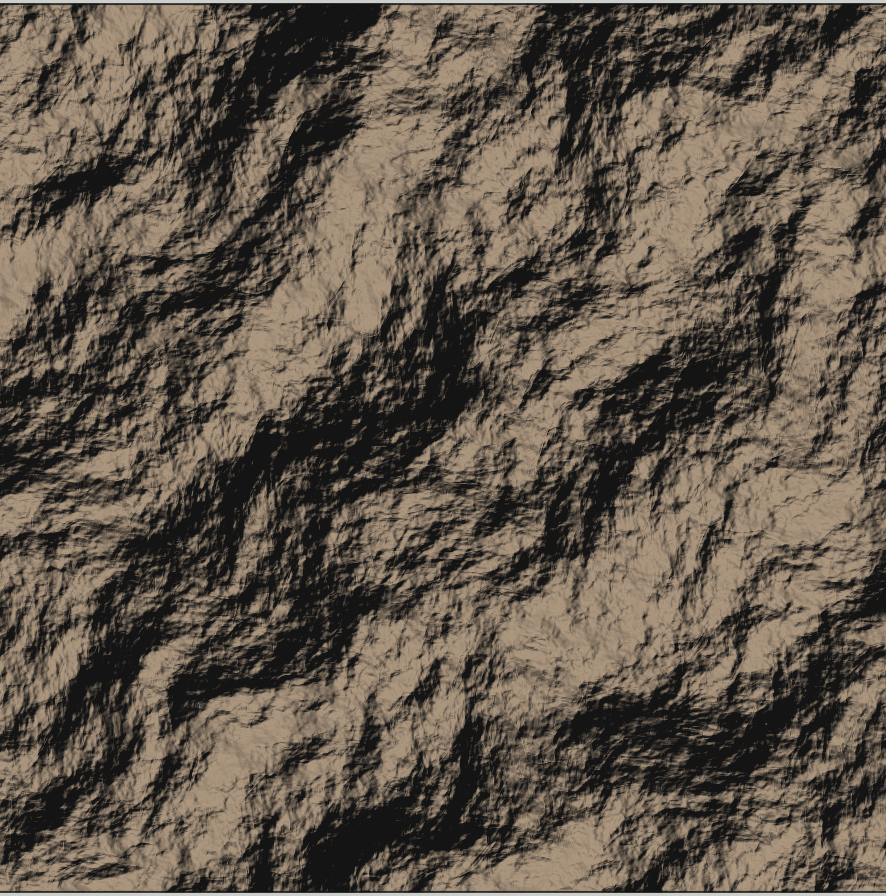
Give the GLSL for this texture, as a Shadertoy shader.

```glsl
// Crumpled rock face under a low raking light, with pale strips at top and bottom.
// Layered gradient noise, stretched along a diagonal, gives the broad relief;
// cellular facets with creased borders break it up. Slopes are shaded from upper left.
#define STREAK_ANGLE 0.82
#define STRETCH 0.66
#define BASE_FREQ 3.0
#define OCTAVES 7
#define RELIEF 0.62
#define ROUGHNESS 0.452
#define FACET_FREQ 21.0
#define FACET_RELIEF 0.36
#define CREASE_DEPTH 0.17
#define LIGHT_ELEVATION 0.72
#define STRIP_WIDTH 0.0036
#define SLOPE_STEP 0.0010

const vec3 SHADOW = vec3(0.078, 0.078, 0.078);
const vec3 SANDSTONE = vec3(0.675, 0.590, 0.496);
const vec3 STRIP = vec3(0.80, 0.81, 0.80);

vec2 hash2(vec2 p) {
    vec3 q = fract(p.xyx * vec3(0.1031, 0.1030, 0.0973));
    q += dot(q, q.yzx + 33.33);
    return fract((q.xx + q.yz) * q.zy);
}

mat2 rotation(float a) {
    float c = cos(a), s = sin(a);
    return mat2(c, s, -s, c);
}

// Dot product of a random unit gradient with the offset from its lattice corner
float corner(vec2 cell, vec2 offset) {
    float a = 6.2832 * hash2(cell).x;
    return dot(vec2(cos(a), sin(a)), offset);
}

float gradientNoise(vec2 p) {
    vec2 i = floor(p), f = p - i;
    vec2 u = f * f * f * (f * (f * 6.0 - 15.0) + 10.0);
    vec2 e = vec2(1.0, 0.0);
    float low = mix(corner(i, f), corner(i + e, f - e), u.x);
    float high = mix(corner(i + e.yx, f - e.yx), corner(i + 1.0, f - 1.0), u.x);
    return mix(low, high, u.y);
}

// Shallow bowls around cell points, with narrow grooves along their borders
float facets(vec2 p) {
    p += 0.22 * sin(p.yx * 1.9 + 0.7) + 0.10 * sin(p.yx * 4.3 + p * 1.7);
    vec2 i = floor(p), f = p - i;
    float nearest = 8.0, second = 8.0;
    for (int y = -1; y <= 1; y++)
    for (int x = -1; x <= 1; x++) {
        vec2 cell = vec2(x, y);
        vec2 d = cell + hash2(i + cell) - f;
        float dist = dot(d, d);
        second = min(second, max(nearest, dist));
        nearest = min(nearest, dist);
    }
    float border = sqrt(second) - sqrt(nearest);
    return nearest + CREASE_DEPTH * smoothstep(0.0, 0.3, border);
}

// Height at a point given in (along streak, across streak) coordinates
float height(vec2 p) {
    p += 0.010 * sin(p.yx * vec2(17.0, 23.0) + vec2(1.3, 4.1));
    float h = 0.0, freq = BASE_FREQ, amp = RELIEF / BASE_FREQ;
    for (int i = 0; i < OCTAVES; i++) {
        float k = float(i);
        // Finer layers lose the diagonal stretch
        float stretch = mix(STRETCH, 1.0, k / float(OCTAVES - 1));
        vec2 q = rotation(0.6 + 1.9 * k) * (p * vec2(stretch, 1.0));
        h += amp * gradientNoise(q * freq + 17.3 * (k + 1.0));
        freq *= 2.0;
        amp *= ROUGHNESS;
    }
    for (float f = FACET_FREQ; f < FACET_FREQ * 5.0; f *= 2.1) {
        h += FACET_RELIEF / f * facets(rotation(f) * p * f + 71.0);
    }
    return h;
}

void mainImage(out vec4 fragColor, in vec2 fragCoord) {
    vec2 uv = fragCoord / iResolution.y;
    vec2 p = rotation(-STREAK_ANGLE) * uv;

    // Slopes along and across the streaks
    vec2 e = vec2(SLOPE_STEP, 0.0);
    float h = height(p);
    float along = (height(p + e) - h) / SLOPE_STEP;
    float across = (height(p + e.yx) - h) / SLOPE_STEP;

    // Lambert shading; slopes turned away from the light go black
    float facing = sin(LIGHT_ELEVATION) - across * cos(LIGHT_ELEVATION);
    float lit = facing * inversesqrt(1.0 + across * across + 0.8 * along * along);
    vec3 color = mix(SHADOW, SANDSTONE, clamp(lit, 0.0, 1.0));

    // Pale strips with a thin dark rim along the top and bottom edges
    float edge = min(uv.y, 1.0 - uv.y);
    float blur = 0.5 / iResolution.y;
    float rim = 1.0 - smoothstep(-blur, blur, edge - STRIP_WIDTH * 1.6);
    float strip = 1.0 - smoothstep(-blur, blur, edge - STRIP_WIDTH);
    color = mix(color, SHADOW, 0.8 * rim);
    color = mix(color, STRIP, strip);
    fragColor = vec4(color, 1.0);
}
```
